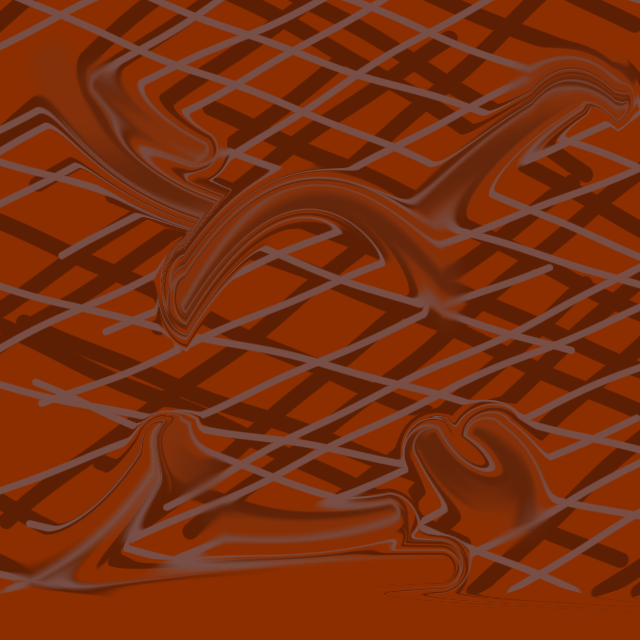
This background is drawn by a Shadertoy shader. Its source:

```glsl
// Crossed mauve and dark brush strokes on burnt orange, pulled about by finger smudges.
const vec3 ORANGE = vec3(0.55, 0.18, 0.00);
const vec3 DARK   = vec3(0.36, 0.12, 0.01);
const vec3 MAUVE  = vec3(0.47, 0.31, 0.28);
const vec3 MUDDY  = vec3(0.46, 0.21, 0.11);

const float DARK_HALF     = 0.0125;  // half widths of the brushes
const float MAUVE_HALF    = 0.0056;
const float EDGE          = 0.0016;  // softness of clean edges
const float SMEAR_BLUR    = 0.007;   // extra softness inside smudges
const float SMEAR_TINT    = 0.38;
const float SMUDGE_RADIUS = 0.052;
const float SMUDGE_PULL   = 0.88;
const float TILT          = 0.22;    // variation of slope between strokes
const float WOBBLE        = 0.005;

// Smudges: start xy, end xy, and how far each path bows sideways.
const int SMUDGES = 12;
const vec4 PATH[SMUDGES] = vec4[](
    vec4(0.08, 0.90, 0.33, 0.67), vec4(0.15, 0.87, 0.31, 0.76),
    vec4(0.69, 0.55, 0.29, 0.54), vec4(0.67, 0.66, 0.89, 0.85),
    vec4(0.83, 0.85, 0.96, 0.86), vec4(0.06, 0.10, 0.25, 0.30),
    vec4(0.31, 0.26, 0.27, 0.32), vec4(0.10, 0.05, 0.69, 0.115),
    vec4(0.35, 0.18, 0.61, 0.19), vec4(0.81, 0.18, 0.76, 0.33),
    vec4(0.80, 0.21, 0.67, 0.31), vec4(0.00, 0.04, 1.00, 0.015));
const float BOW[SMUDGES] = float[](
    -0.04, -0.01, -0.15, 0.015, 0.035, -0.02,
    0.01, 0.015, -0.015, -0.03, 0.02, 0.0);

vec3 hash3(vec2 p) {
    vec3 q = fract(p.xyx * vec3(0.1031, 0.1030, 0.0973));
    q += dot(q, q.yxz + 33.33);
    return fract((q.xxy + q.yzz) * q.zyx);
}

float bowCurve(float t, float bow) {
    return 4.0 * bow * t * (1.0 - t);
}

// Samples from nearer the start of the path; weight reports the smudge strength.
vec2 smudge(vec2 p, vec4 path, float bow, inout float weight) {
    vec2 span = path.zw - path.xy;
    float len = length(span);
    vec2 dir = span / len, side = vec2(-dir.y, dir.x);
    float t = dot(p - path.xy, dir) / len;
    float tc = clamp(t, 0.0, 1.0);
    float offset = dot(p - path.xy, side) - bowCurve(tc, bow);
    float slope = 4.0 * bow * (1.0 - 2.0 * tc) / len;
    float d = length(vec2(offset / sqrt(1.0 + slope * slope), (t - tc) * len));
    float w = 1.0 - smoothstep(0.2, 1.0, d / SMUDGE_RADIUS);
    weight = max(weight, w);
    float source = t - SMUDGE_PULL * w * tc;
    float bend = bowCurve(clamp(source, 0.0, 1.0), bow);
    return path.xy + dir * source * len + side * (offset + bend);
}

// Distance to a family of jittered, finite, roughly parallel strokes.
float strokeDistance(vec2 p, float angle, float spacing, float reach, float seed) {
    vec2 dir = vec2(cos(angle), sin(angle));
    vec2 c = p - 0.5;
    float along = dot(c, dir);
    float across = dot(c, vec2(-dir.y, dir.x));
    float row = floor(across / spacing);
    float best = 1.0;
    for (int i = -2; i <= 2; i++) {
        float id = row + float(i);
        vec3 h = hash3(vec2(id + 50.0, seed));
        float wave = sin(along * 8.0 + h.x * 40.0) + 0.4 * sin(along * 23.0 + h.z * 40.0);
        float y = across - (id + 0.5 + 0.7 * (h.x - 0.5)) * spacing
                - (h.y - 0.5) * TILT * along - WOBBLE * wave;
        float x = max(abs(along - (h.z - 0.5) * 0.6) - reach, 0.0);
        best = min(best, length(vec2(x, y)));
    }
    return best;
}

float ink(float d, float halfWidth, float soft) {
    return 1.0 - smoothstep(-soft, soft, d - halfWidth);
}

void mainImage(out vec4 fragColor, in vec2 fragCoord) {
    vec2 p = fragCoord / iResolution.xy;
    float smear = 0.0;
    for (int i = SMUDGES - 1; i >= 0; i--) p = smudge(p, PATH[i], BOW[i], smear);

    // Widen edges where the smudges squeeze the canvas.
    float footprint = 0.5 * length(fwidth(p));
    float soft = max(EDGE + SMEAR_BLUR * smear, min(footprint, 0.03));

    // Keep the lowest strip mostly bare.
    float bare = 0.04 * (1.0 - smoothstep(0.035, 0.085, p.y));

    float dark = min(strokeDistance(p, 0.68, 0.088, 0.48, 3.0),
                     strokeDistance(p, -0.46, 0.100, 0.50, 11.0)) + bare;
    float mauve = min(strokeDistance(p, 0.48, 0.082, 0.60, 23.0),
                      strokeDistance(p, -0.30, 0.115, 0.62, 37.0)) + bare;

    vec3 color = mix(ORANGE, DARK, ink(dark, DARK_HALF, soft));
    color = mix(color, MAUVE, ink(mauve, MAUVE_HALF, soft));
    color = mix(color, MUDDY, SMEAR_TINT * smear * smoothstep(0.08, 0.25, p.y));
    fragColor = vec4(color, 1.0);
}
```
